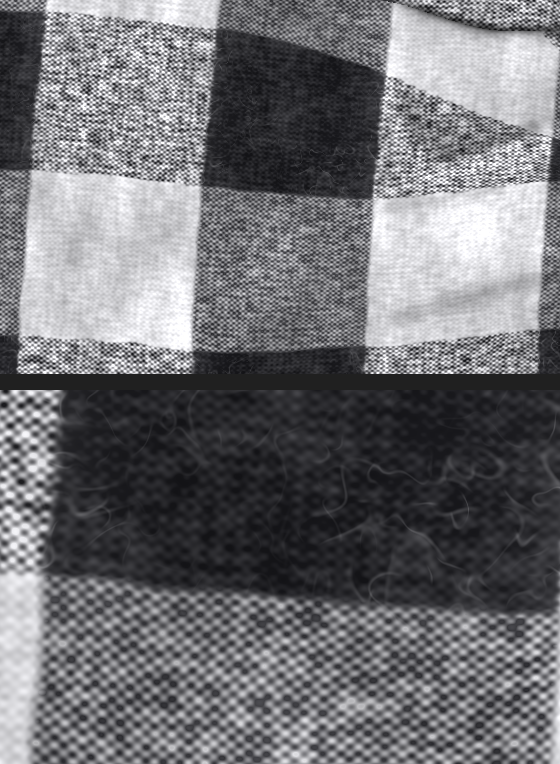
Top: the whole. Bottom: its middle third, enlarged.
Reproduce this texture procedurally as a Shadertoy shader.

```glsl
const vec3 LIGHT_YARN = vec3(0.865, 0.865, 0.88);
const vec3 DARK_YARN = vec3(0.09, 0.09, 0.105);
const vec2 CHECK_SIZE = vec2(0.462, 0.425);  // one band, in canvas heights
const vec2 THREADS = vec2(58.0, 68.0);       // threads per band
const float COLUMN_START = 0.513;
const float COLUMN_LEAN = 0.076;
const float WARP_COVER = 0.08;               // how far warp dominates weft
const float WEAVE_CONTRAST = 0.38;
const float YARN_GRAIN = 0.32;
const float WRINKLE_DEPTH = 0.30;
const float FUZZ_AMOUNT = 0.34;
const float HAZE = 0.12;
const float FOLD_SHIFT = 0.6;
const float PI = 3.14159;

vec2 hashGradient(vec2 cell) {
    float angle = fract(sin(dot(cell, vec2(127.1, 311.7))) * 43758.5) * 2.0 * PI;
    return vec2(cos(angle), sin(angle));
}

float gradientNoise(vec2 p) {
    vec2 i = floor(p), f = fract(p);
    vec2 u = f * f * f * (f * (f * 6.0 - 15.0) + 10.0);
    vec2 e = vec2(1.0, 0.0);
    float low = mix(dot(hashGradient(i), f), dot(hashGradient(i + e), f - e), u.x);
    float high = mix(dot(hashGradient(i + e.yx), f - e.yx),
                     dot(hashGradient(i + 1.0), f - 1.0), u.x);
    return 1.4 * mix(low, high, u.y);
}

float fbm(vec2 p) {
    float sum = 0.0, gain = 0.5;
    for (int i = 0; i < 4; i++) {
        sum += gain * gradientNoise(p);
        p = mat2(1.6, 1.2, -1.2, 1.6) * p + 3.7;
        gain *= 0.5;
    }
    return sum;
}

// Signed distance to the nearest band edge, positive in light bands
float bandEdge(float x) {
    return abs(mod(x + 0.5, 2.0) - 1.0) - 0.5;
}

// Soft stroke from a to b
float crease(vec2 p, vec2 a, vec2 b, float width) {
    vec2 pa = p - a, ba = b - a;
    float d = length(pa - ba * clamp(dot(pa, ba) / dot(ba, ba), 0.0, 1.0));
    return exp(-d * d / (width * width));
}

// Short broken fibres, from the zero lines of noise
float fibres(vec2 p) {
    float sum = 0.0;
    for (int i = 0; i < 3; i++) {
        vec2 q = p * (20.0 + 9.0 * float(i)) + 11.3 * float(i);
        q += 0.6 * vec2(gradientNoise(q * 0.6), gradientNoise(q * 0.6 + 31.0));
        float line = 1.0 - smoothstep(0.0, 0.13, abs(gradientNoise(q)));
        sum += line * smoothstep(-0.1, 0.5, gradientNoise(q * 0.8 + 53.0));
    }
    return sum;
}

// Large folds plus fine rumpling, as a brightness factor
float clothShade(vec2 p, float foldLine) {
    float shade = 0.99 + WRINKLE_DEPTH * fbm(vec2(3.4 * p.x + p.y, 2.6 * p.y - 0.8 * p.x))
                + 0.18 * fbm(p * vec2(14.0, 4.0));
    shade += 0.30 * crease(p, vec2(1.14, 0.475), vec2(1.50, 0.38), 0.045);
    shade += 0.20 * crease(p, vec2(1.02, 0.24), vec2(1.11, 0.42), 0.030);
    shade -= 0.24 * crease(p, vec2(1.08, 0.29), vec2(1.18, 0.41), 0.040);
    shade -= 0.24 * crease(p, vec2(1.20, 0.42), vec2(1.43, 0.345), 0.020);
    shade -= 0.12 * crease(p, vec2(1.04, 0.56), vec2(1.32, 0.50), 0.025);
    shade -= 0.18 * crease(p, vec2(1.06, 0.85), vec2(1.48, 0.73), 0.030);
    float below = p.y - foldLine;
    float shadow = exp(-max(below, 0.0) / 0.014) * smoothstep(-0.025, 0.0, below);
    return shade - 0.6 * shadow * smoothstep(1.0, 1.15, p.x);
}

void mainImage(out vec4 fragColor, in vec2 fragCoord) {
    // x to the right and y down, in canvas heights
    vec2 p = vec2(fragCoord.x, iResolution.y - fragCoord.y) / iResolution.y;
    vec2 wobble = vec2(gradientNoise(p * 9.0), gradientNoise(p * 9.0 + 17.0));

    // Sagging cloth grid, gathered towards the upper right
    float sag = 0.453 + 0.077 * smoothstep(0.0, 1.0, p.x) - 0.045 * smoothstep(1.0, 1.5, p.x);
    float drop = p.y - sag;
    float lowerBand = 0.445 - 0.05 * smoothstep(0.5, 1.0, p.x);
    drop *= drop > 0.0 ? CHECK_SIZE.y / lowerBand : 1.0;
    float pull = 0.45 * pow(max(p.x - 0.5, 0.0) / 0.93, 2.6);
    float gather = pull * (1.0 - exp(min(drop, 0.0) / 0.13));
    float foldLine = 0.084 * smoothstep(0.97, 1.35, p.x) - 0.002;
    float aboveFold = smoothstep(-0.002, 0.002, foldLine - p.y);
    float lean = COLUMN_LEAN * pow(max(1.0 - p.y, 0.0), 1.5);
    vec2 grid = vec2(p.x - COLUMN_START - lean, drop) / CHECK_SIZE;
    vec2 check = grid + 0.012 * wobble;
    check.y -= gather / CHECK_SIZE.y + FOLD_SHIFT * aboveFold;

    // Interlaced threads with uneven yarn
    vec2 thread = (grid - vec2(0.0, 0.4 * gather)) * THREADS + 0.6 * wobble;
    vec2 footprint = fwidth(thread);
    float detail = 1.0 - smoothstep(0.8, 1.5, max(footprint.x, footprint.y));
    float weave = sin(PI * thread.x) * sin(PI * thread.y) * detail;
    float warpSlub = gradientNoise(thread * vec2(0.7, 0.16));
    float weftSlub = gradientNoise(thread * vec2(0.18, 0.7) + 41.0);
    float grain = 0.9 * warpSlub + 1.2 * weftSlub;

    // Light or dark yarn in each direction
    float columnEdge = bandEdge(check.x), rowEdge = bandEdge(check.y + 1.0);
    float ragged = 0.006 * grain;
    float lightWarp = smoothstep(-0.016, 0.016, columnEdge + ragged);
    float lightWeft = smoothstep(-0.013, 0.013, rowEdge + ragged);
    float warpOnTop = clamp(0.5 + WARP_COVER + WEAVE_CONTRAST * weave + YARN_GRAIN * grain,
                            0.0, 1.0);
    float tone = mix(lightWeft, lightWarp, warpOnTop);
    vec3 color = mix(DARK_YARN, LIGHT_YARN, tone);

    // Relief, folds and worn haze
    color *= 1.0 + 0.05 * weave + 0.08 * grain;
    color *= clothShade(p, foldLine);
    color += HAZE * (1.0 - tone) * max(0.45 + fbm(p * 6.0) + 0.45 * grain + 0.25 * weave, 0.0);

    // Loose fuzz, thickest along the column edges of dark rows
    float patches = smoothstep(0.0, 0.5, gradientNoise(p * 4.0 + 5.0));
    float fringe = exp(-12.0 * abs(columnEdge)) * (1.0 - lightWeft);
    float fuzz = fibres(p) * (0.1 + 0.4 * patches + 0.6 * fringe) + 0.3 * fringe;
    color = mix(color, LIGHT_YARN * 0.85, clamp(FUZZ_AMOUNT * fuzz, 0.0, 0.5));

    fragColor = vec4(clamp(color, 0.0, 1.0), 1.0);
}
```
